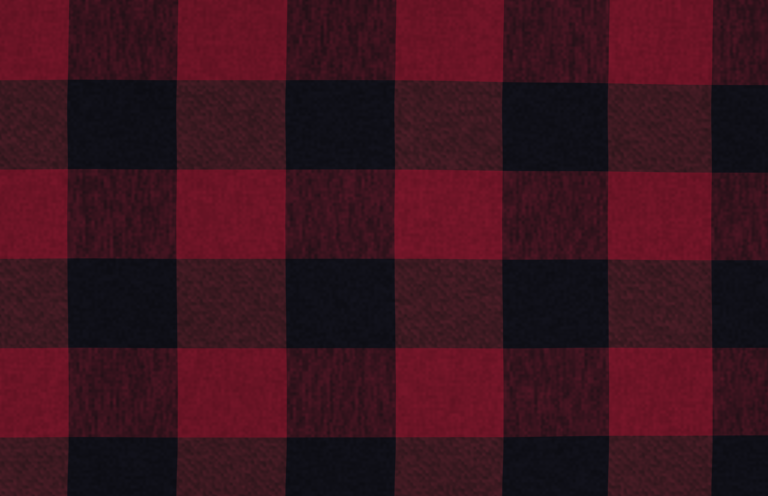
This texture is drawn by a WebGL 1 fragment shader. Its source:

```glsl
precision highp float;
// Red and black buffalo check cloth: black stripes cross red ones at right angles,
// and each overlap gets its own mixed tone. Slight drift bends the stripes, while
// stretched noise and a fine twill give the thread texture.
uniform vec2 u_resolution;

float hash(vec2 p) {
  vec3 q = fract(vec3(p.xyx) * 0.1031);
  q += dot(q, q.yzx + 33.33);
  return fract((q.x + q.y) * q.z);
}

float noise(vec2 p) {
  vec2 cell = floor(p), f = fract(p);
  f = f * f * (3.0 - 2.0 * f);
  return mix(mix(hash(cell), hash(cell + vec2(1.0, 0.0)), f.x),
             mix(hash(cell + vec2(0.0, 1.0)), hash(cell + 1.0), f.x), f.y);
}

// 1 on even stripes, 0 on odd ones, with a soft edge
float darkStripe(float s, float soft) {
  float inside = 0.25 - abs(fract(s * 0.5 + 0.25) - 0.5);
  return smoothstep(-soft, soft, inside);
}

void main() {
  vec2 uv = gl_FragCoord.xy / u_resolution;
  vec2 p = gl_FragCoord.xy / u_resolution.y;
  float down = 1.0 - uv.y;

  // Hand of the cloth: columns narrow to the right, rows squeeze there
  float squeeze = max(uv.x - 0.5, 0.0);
  float column = (uv.x - 0.0885) / 0.142 + 0.52 * squeeze * squeeze;
  float sag = 0.02 * smoothstep(0.45, 1.0, uv.x) * (0.66 - down);
  float row = (down - sag - 0.162) / 0.1801;

  // Small waver of the edge threads
  column += 0.025 * (noise(vec2(uv.y * 9.0, 3.0)) - 0.5);
  row += 0.02 * (noise(vec2(uv.x * 9.0, 7.0)) - 0.5);
  float warp = darkStripe(column, max(0.004, 3.2 / u_resolution.x));
  float weft = darkStripe(row, max(0.004, 2.5 / u_resolution.y));

  // Thread texture
  float grain = noise(p * 165.0) - 0.5;
  float upright = noise(p * vec2(160.0, 38.0) + 11.0) - 0.5;
  float level = noise(p * vec2(45.0, 160.0) + 29.0) - 0.5;
  float twill = sin(6.2832 * 55.0 * (p.x + p.y) + 2.0 * grain);

  // Four tones of the check
  vec3 red = vec3(0.43, 0.08, 0.15) * (1.0 + 0.12 * grain + 0.09 * upright + 0.07 * level);
  vec3 black = vec3(0.06, 0.06, 0.09) * (1.0 + 0.28 * grain + 0.15 * level);
  vec3 darkWarp = vec3(0.22, 0.075, 0.115)
    + vec3(0.15, 0.02, 0.045) * (0.55 * grain + 0.7 * upright);
  vec3 darkWeft = vec3(0.24, 0.10, 0.13)
    + vec3(0.13, 0.03, 0.05) * (0.6 * grain + 0.3 * level + 0.1 * twill);
  vec3 cloth = mix(mix(red, darkWarp, warp), mix(darkWeft, black, warp), weft);

  // Uneven light over the folds
  float light = 0.97 + 0.08 * (noise(uv * vec2(4.0, 3.0) + 5.0) - 0.5);
  light += 0.05 * (1.0 - 2.0 * length(uv - 0.5));
  gl_FragColor = vec4(cloth * light, 1.0);
}
```
